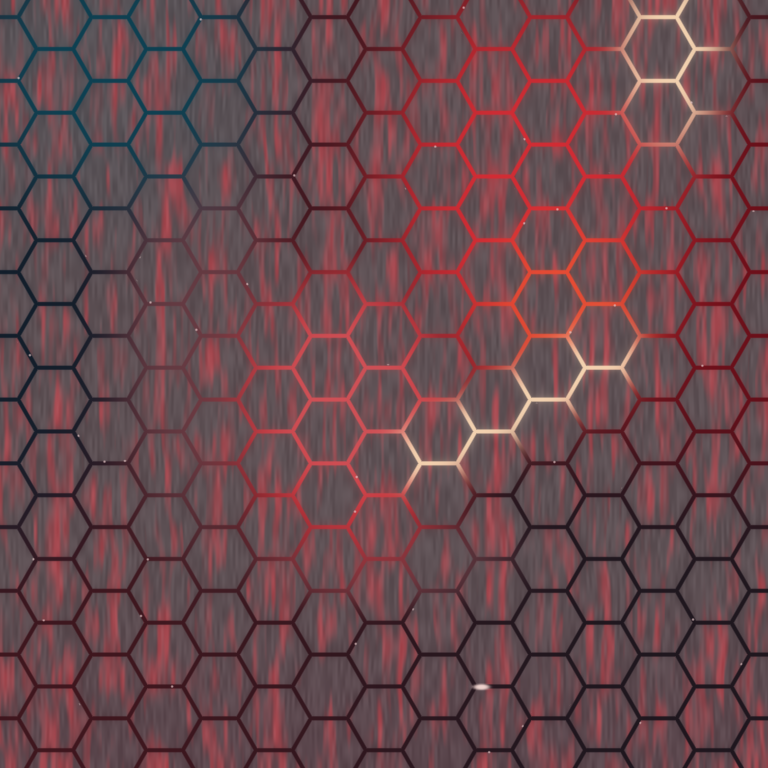
This background is drawn by a Shadertoy shader. Its source:

```glsl
// A honeycomb of thin lines over grey fabric with vertical red streaks.
// Line colour comes from layered soft blobs (teal, crimson, red, cream);
// the streaks are stretched value noise, gathered inside the hexagons.

const float SIDE = 1.0 / 21.0;                       // hexagon side
const vec2 PERIOD = vec2(3.0, 1.7320508) * SIDE;     // lattice repeat
const float APOTHEM = 0.8660254 * SIDE;

float hash(vec2 p) {
    vec3 q = fract(vec3(p.xyx) * 0.1031);
    q += dot(q, q.yzx + 33.33);
    return fract((q.x + q.y) * q.z);
}

float noise(vec2 p) {
    vec2 i = floor(p), f = fract(p);
    f = f * f * (3.0 - 2.0 * f);
    return mix(mix(hash(i), hash(i + vec2(1, 0)), f.x),
               mix(hash(i + vec2(0, 1)), hash(i + vec2(1, 1)), f.x), f.y);
}

// Soft elliptical spot with a flat middle
float blob(vec2 p, vec2 centre, vec2 radius) {
    vec2 d = (p - centre) / radius;
    float q = dot(d, d);
    return exp(-q * q);
}

// Soft spot stretched along a segment
float streakGlow(vec2 p, vec2 a, vec2 b, float radius) {
    vec2 ab = b - a;
    float t = clamp(dot(p - a, ab) / dot(ab, ab), 0.0, 1.0);
    float d = length(p - a - ab * t) / radius;
    return exp(-d * d * d);
}

// xy: offset from hexagon centre, z: distance to the edge, w: 1 in odd columns
vec4 hexCell(vec2 p) {
    vec2 even = mod(p + 0.5 * PERIOD, PERIOD) - 0.5 * PERIOD;
    vec2 odd = mod(p, PERIOD) - 0.5 * PERIOD;
    float isOdd = step(dot(odd, odd), dot(even, even));
    vec2 local = mix(even, odd, isOdd);
    vec2 a = abs(local);
    float edge = APOTHEM - max(a.y, dot(a, vec2(0.8660254, 0.5)));
    return vec4(local, edge, isOdd);
}

// Grey weave with red streaks
vec3 fabric(vec2 uv, vec4 cell) {
    vec2 p = uv + vec2(0.003 * noise(uv * 18.0), 0.0);
    float broad = noise(p * vec2(105.0, 17.0));
    float thin = noise(p * vec2(210.0, 26.0) + 41.0);
    float weave = noise(p * vec2(300.0, 45.0) + 87.0);
    float gather = exp(-pow(cell.x / (0.55 * SIDE), 2.0)) * mix(0.65, 1.0, cell.w);
    float red = smoothstep(0.42, 1.0, 0.6 * broad + 0.4 * thin + 0.25 * gather - 0.1);
    vec3 grey = mix(vec3(0.36, 0.28, 0.305), vec3(0.365, 0.315, 0.33),
                    smoothstep(0.0, 0.3, uv.y));
    grey = mix(grey, vec3(0.33, 0.33, 0.35), 0.5 * blob(uv, vec2(0.12, 0.92), vec2(0.25)));
    return mix(grey, vec3(0.70, 0.28, 0.31), 0.85 * red) + 0.07 * (weave - 0.5);
}

// Cream highlights: a diagonal ridge and the upper right corner
float creamHeat(vec2 uv) {
    float ridge = streakGlow(uv, vec2(0.555, 0.405), vec2(0.79, 0.535), 0.047);
    float corner = blob(uv, vec2(0.875, 0.935), vec2(0.075, 0.135));
    return max(ridge, corner);
}

float redHeat(vec2 uv) {
    return max(blob(uv, vec2(0.69, 0.75), vec2(0.21, 0.29)),
               blob(uv, vec2(0.46, 0.46), vec2(0.16, 0.20)));
}

vec3 lineColour(vec2 uv) {
    vec3 c = mix(vec3(0.24, 0.08, 0.11), vec3(0.11, 0.08, 0.11),
                 smoothstep(0.1, 0.85, uv.x) * (1.0 - smoothstep(0.3, 0.6, uv.y)));
    c = mix(c, vec3(0.06, 0.11, 0.16), blob(uv, vec2(0.0, 0.58), vec2(0.19, 0.30)));
    c = mix(c, vec3(0.42, 0.05, 0.09), blob(uv, vec2(0.98, 0.65), vec2(0.28, 0.28)));
    vec3 faded = vec3(0.42, 0.25, 0.28);
    c = mix(c, faded, 0.85 * blob(uv, vec2(0.26, 0.56), vec2(0.11, 0.28)));
    c = mix(c, faded, 0.80 * blob(uv, vec2(0.50, 0.27), vec2(0.17, 0.06)));
    c = mix(c, vec3(0.04, 0.25, 0.32), blob(uv, vec2(0.15, 0.91), vec2(0.22, 0.19)));
    // Warm layers from red through pink and orange to cream
    c = mix(c, vec3(0.83, 0.17, 0.20), redHeat(uv));
    c = mix(c, vec3(0.82, 0.34, 0.36), 0.85 * blob(uv, vec2(0.45, 0.48), vec2(0.12, 0.15)));
    c = mix(c, vec3(0.95, 0.34, 0.20), 0.75 * blob(uv, vec2(0.74, 0.60), vec2(0.11, 0.11)));
    return mix(c, vec3(0.97, 0.84, 0.70), creamHeat(uv));
}

// Tiny scattered sparks, one candidate per grid cell
float sparks(vec2 uv, float pixel) {
    vec2 p = uv * 64.0, id = floor(p);
    vec2 centre = 0.2 + 0.6 * vec2(hash(id + 7.0), hash(id + 19.0));
    float d = length(fract(p) - centre) / 64.0;
    float radius = 0.0014;
    return step(0.95, hash(id + 53.0)) * (1.0 - smoothstep(radius - pixel, radius + pixel, d));
}

void mainImage(out vec4 fragColor, in vec2 fragCoord) {
    float pixel = 1.0 / iResolution.y;
    vec2 uv = fragCoord * pixel;
    vec4 cell = hexCell(vec2(uv.x, (uv.y - 0.9362) * 0.9937));

    vec3 colour = fabric(uv, cell);
    vec3 ink = lineColour(uv);
    float heat = max(redHeat(uv), creamHeat(uv));

    // Soft halo, then the crisp line
    colour = mix(colour, ink, exp(-cell.z / 0.005) * mix(0.2, 0.32, heat));
    float line = 1.0 - smoothstep(0.0026 - pixel, 0.0026 + pixel, cell.z);
    colour = mix(colour, ink, 0.95 * line);

    // Sparks on the lines and one short bright dash
    float nearLine = 1.0 - smoothstep(0.003, 0.006, cell.z);
    colour = mix(colour, vec3(0.88, 0.76, 0.76), 0.75 * sparks(uv, pixel) * nearLine);
    float dash = blob(uv, vec2(0.627, 0.1055), vec2(0.011, 0.004));
    colour = mix(colour, vec3(0.93, 0.82, 0.80), dash);
    fragColor = vec4(colour, 1.0);
}
```
